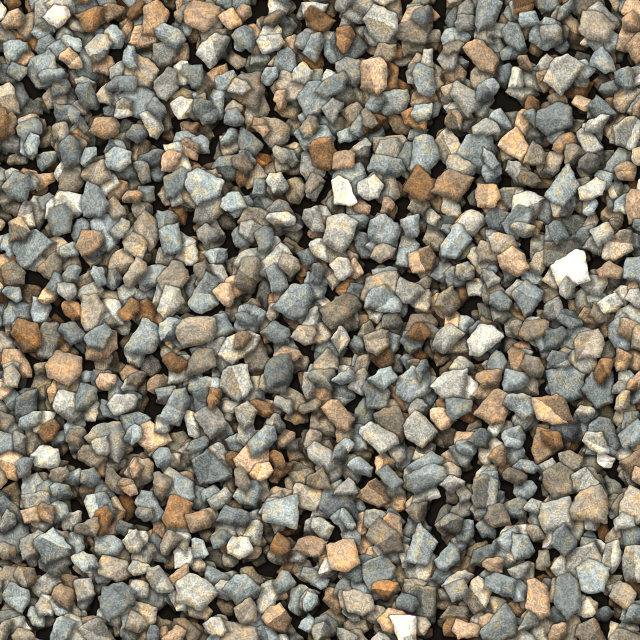
A Shadertoy shader for this texture:

```glsl
// A bed of loose crushed gravel: grey, tan and brown stones with dark gaps.
#define LAYERS 6
#define SIDES 6
#define CELL 0.054
#define STONE_SIZE 0.49
#define JITTER 0.8
#define SHADOW 0.52
#define RELIEF 0.95
#define GRAIN 0.46
#define EXPOSURE 1.11
#define LIGHT vec3(-0.35, 0.62, 0.75)
#define GAP_COLOR vec3(0.10, 0.085, 0.07)

const float TAU = 6.2831853;

float hash(vec2 p) {
    return fract(sin(dot(p, vec2(127.1, 311.7))) * 43758.545);
}

vec2 hash2(vec2 p) {
    return vec2(hash(p), hash(p + 17.3));
}

float noise(vec2 p) {
    vec2 i = floor(p), f = fract(p);
    f = f * f * (3.0 - 2.0 * f);
    return mix(mix(hash(i), hash(i + vec2(1, 0)), f.x),
               mix(hash(i + vec2(0, 1)), hash(i + vec2(1, 1)), f.x), f.y);
}

mat2 rotation(float a) {
    float c = cos(a), s = sin(a);
    return mat2(c, s, -s, c);
}

// Rounded irregular polygon: xy is the outward direction, z the distance.
vec3 stoneShape(vec2 p, vec2 radii, float sharpness, vec2 id) {
    float total = 0.0;
    vec2 outward = vec2(0.0);
    for (int k = 0; k < SIDES; k++) {
        float fk = float(k);
        vec2 r = hash2(id + fk * 3.7 + 0.5);
        float angle = (fk + 0.8 * r.x) * TAU / float(SIDES);
        vec2 n = vec2(cos(angle), sin(angle));
        float reach = length(radii * n) * mix(0.78, 1.06, r.y);
        float w = exp(sharpness * (dot(p, n) - reach));
        total += w;
        outward += n * w;
    }
    return vec3(outward / total, log(total) / sharpness);
}

vec3 stoneColor(vec2 id) {
    float pick = hash(id + 5.1);
    vec3 c = vec3(0.56, 0.585, 0.57);                 // blue grey
    if (pick > 0.32) c = vec3(0.68, 0.67, 0.62);      // pale grey
    if (pick > 0.58) c = vec3(0.62, 0.575, 0.50);     // taupe
    if (pick > 0.78) c = vec3(0.74, 0.63, 0.51);      // tan
    if (pick > 0.90) c = vec3(0.58, 0.45, 0.32);      // rust
    if (pick > 0.94) c = vec3(0.84, 0.81, 0.75);      // off-white
    return c * mix(0.80, 1.20, hash(id + 8.9));
}

// Mottled, creased and lit surface of one stone.
vec3 stoneSurface(vec2 q, vec3 shape, float bevelWidth, mat2 turn, vec2 id) {
    vec2 t = q + 9.0 * hash2(id + 2.2);
    float blotch = noise(t * 5.0);
    float streak = noise(t * vec2(6.0, 17.0));
    float speck = noise(t * 27.0);
    vec3 c = stoneColor(id);
    c = mix(c, c * vec3(1.06, 0.98, 0.86), smoothstep(0.5, 0.95, blotch));
    c *= 1.0 + GRAIN * (0.35 * blotch + 0.4 * streak + 0.5 * speck - 0.62);

    // Two tilted top faces meet at a crease; the rim bends outward.
    float a = TAU * hash(id + 4.4);
    float side = dot(q, vec2(cos(a), sin(a))) + 0.2 * (hash(id + 6.6) - 0.5);
    side += 0.06 * (blotch - 0.5);
    vec2 tilt = mix(hash2(id + 11.0), hash2(id + 13.0), smoothstep(-0.02, 0.02, side)) - 0.5;
    float bevel = smoothstep(-bevelWidth, 0.0, shape.z);
    vec2 slope = 0.8 * turn * shape.xy * bevel + 0.9 * tilt + 0.25 * (vec2(streak, speck) - 0.5);
    vec3 normal = normalize(vec3(slope * RELIEF, 1.0));
    float light = max(dot(normal, normalize(LIGHT)), 0.0);
    return c * (0.38 + 0.87 * light) * (1.0 - 0.12 * bevel);
}

void mainImage(out vec4 fragColor, in vec2 fragCoord) {
    vec2 uv = fragCoord / iResolution.y;
    vec2 rough = vec2(noise(uv * 130.0), noise(uv * 130.0 + 40.0)) - 0.5;
    vec3 color = GAP_COLOR;

    // Paint stones from the deepest layer up, each shading those beneath.
    for (int layer = 0; layer < LAYERS; layer++) {
        float level = float(layer) / float(LAYERS - 1);
        float cell = CELL * mix(0.9, 1.04, level);
        vec2 grid = (uv + 0.003 * rough) / cell + float(layer) * vec2(7.37, 3.61);
        float soft = 0.8 / (iResolution.y * cell);
        for (int j = 1; j >= -1; j--)
        for (int i = -1; i <= 1; i++) {
            vec2 corner = floor(grid) + vec2(i, j);
            vec2 id = corner + float(layer) * 41.0;
            vec2 p = grid - corner - 0.5 - JITTER * (hash2(id) - 0.5);
            if (dot(p, p) > 0.9) continue;

            vec2 r = hash2(id + 21.0);
            float size = STONE_SIZE * mix(0.66, 1.28, r.x * r.x);
            vec2 radii = size * vec2(1.0, mix(0.48, 0.88, r.y));
            float angular = hash(id + 31.0);
            mat2 turn = rotation((hash(id + 33.0) + hash(id + 35.0) - 1.0) * 0.5 * TAU);
            vec2 q = p * turn;
            vec3 shape = stoneShape(q, radii, mix(22.0, 75.0, sqrt(angular)), id);

            float spread = 0.125 - 0.075 * dot(turn * shape.xy, normalize(LIGHT.xy));
            color *= 1.0 - SHADOW * (1.0 - smoothstep(-0.02, spread, shape.z));
            float cover = 1.0 - smoothstep(-soft, soft, shape.z);
            if (cover <= 0.0) continue;
            vec3 stone = stoneSurface(q, shape, mix(0.27, 0.10, angular), turn, id);
            stone *= mix(vec3(0.70, 0.64, 0.56), vec3(1.0), smoothstep(0.0, 0.6, level));
            color = mix(color, stone, cover);
        }
    }
    fragColor = vec4(clamp(color * EXPOSURE, 0.0, 1.0), 1.0);
}
```
